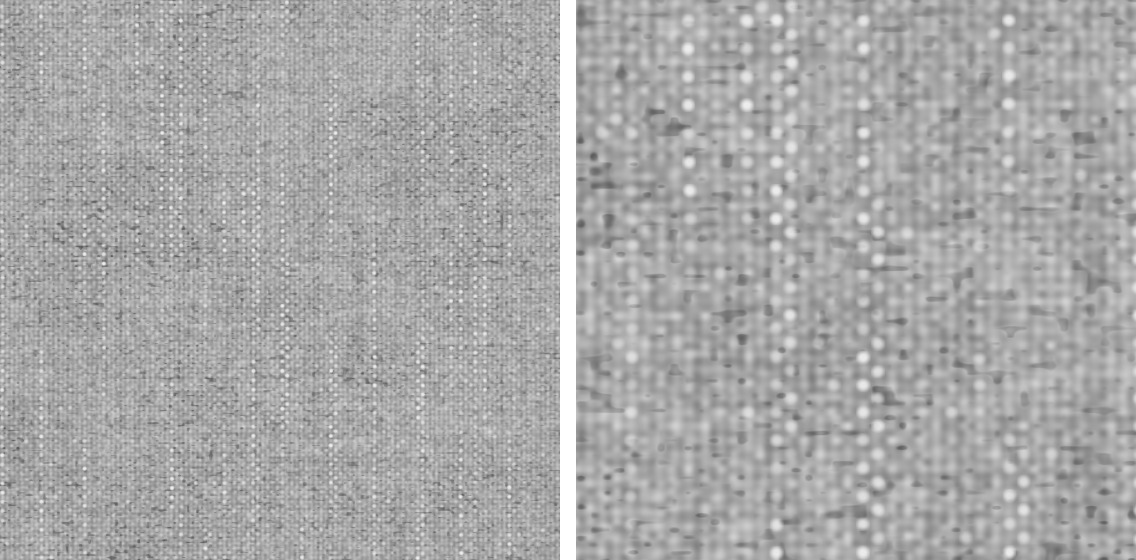
Left: the whole. Right: its middle third, enlarged.
Reproduce this texture procedurally as a three.js fragment shader.

```glsl
// Grey plain-weave cloth with fine yarn grain, dark flecks and columns of pale slub dots.
varying vec2 vUv;

const float PI = 3.14159265;
const vec2 THREADS = vec2(116.0, 120.0);
const vec3 CLOTH_GREY = vec3(0.652);
const vec3 SLUB_WHITE = vec3(0.93);

float hash(vec2 p) {
  vec3 q = fract(p.xyx * vec3(0.1031, 0.1030, 0.0973));
  q += dot(q, q.yzx + 33.33);
  return fract((q.x + q.y) * q.z);
}

// Smooth value noise, 0 to 1
float noise(vec2 p) {
  vec2 cell = floor(p);
  vec2 f = fract(p);
  f = f * f * (3.0 - 2.0 * f);
  float low = mix(hash(cell), hash(cell + vec2(1.0, 0.0)), f.x);
  float high = mix(hash(cell + vec2(0.0, 1.0)), hash(cell + 1.0), f.x);
  return mix(low, high, f.y);
}

// Noise centred on zero, with its own frequency and offset
float grain(vec2 p, vec2 frequency, float seed) {
  return noise(p * frequency + seed) - 0.5;
}

// Ridges of the two thread directions and their over-under alternation
float weave(vec2 threadPos, float relief) {
  float warp = -cos(2.0 * PI * threadPos.x);
  float weft = -cos(2.0 * PI * threadPos.y);
  float crossing = sin(PI * threadPos.x) * sin(PI * threadPos.y);
  return 0.032 * warp + relief * (0.019 * weft + 0.030 * crossing);
}

// Pale round floats on alternate crossings of a few slubby warp threads
float slubDots(vec2 threadPos) {
  vec2 cell = floor(threadPos);
  float isOver = 1.0 - mod(cell.x + cell.y, 2.0);
  float slubby = step(0.80, hash(vec2(cell.x, 71.0)));
  float stretch = smoothstep(0.38, 0.68, noise(vec2(cell.x * 7.0 + 0.5, threadPos.y * 0.055)));
  float strength = mix(0.35, 1.0, hash(cell + 19.0));
  float stray = step(0.965, hash(cell + 43.0)) * 0.45;
  float blob = 1.0 - smoothstep(0.12, 0.62, length(fract(threadPos) - 0.5));
  return blob * isOver * max(slubby * stretch * strength, stray);
}

// Short dark flecks lying along the weft, denser in some patches
float darkFlecks(vec2 p, float density) {
  float fleck = noise(p * vec2(125.0, 225.0) + 83.0);
  return smoothstep(0.70, 0.94, fleck) * mix(0.5, 1.3, density);
}

void main() {
  // Slightly uneven thread spacing
  vec2 sway = vec2(grain(vUv, vec2(24.0, 8.0), 5.0), grain(vUv, vec2(7.0, 22.0), 31.0));
  vec2 threadPos = (vUv + 0.0022 * sway) * THREADS;

  // Broad patches, thread-to-thread tone and fibre grain
  float patchTone = noise(vUv * vec2(6.0, 9.0) + 12.0);
  float tone = weave(threadPos, mix(0.6, 1.4, patchTone));
  tone += 0.030 * (0.5 - patchTone);
  tone += 0.050 * grain(vUv, vec2(9.0, 120.0), 47.0);
  tone += 0.045 * grain(vUv, vec2(116.0, 6.0), 61.0);
  tone += 0.160 * grain(vUv, vec2(190.0, 230.0), 17.0);
  tone -= 0.150 * darkFlecks(vUv, patchTone);

  vec3 color = CLOTH_GREY + 0.008 + tone;
  color = mix(color, SLUB_WHITE, slubDots(threadPos));
  gl_FragColor = vec4(color, 1.0);
}
```
